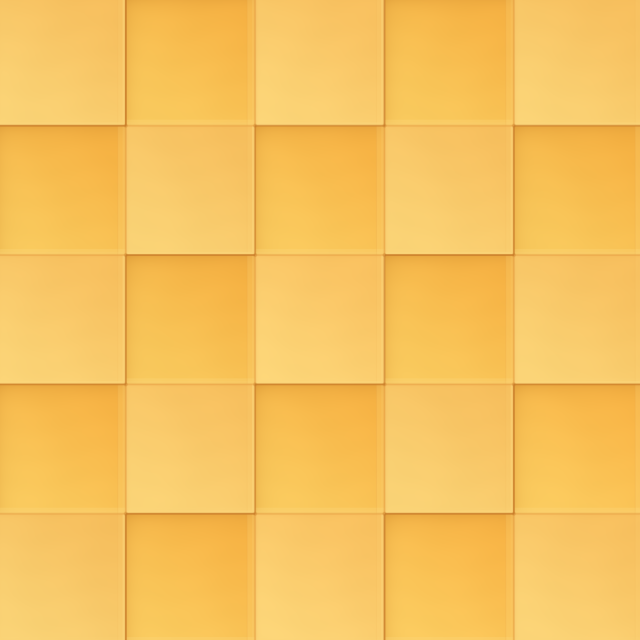
A WebGL 1 fragment shader for this pattern:

```glsl
precision highp float;
// Checkerboard of amber squares, alternately raised and sunken, on a five by five grid.
// Each square has a diagonal gradient; seams, glossy rims and soft shadows come from
// the distances to its four edges, with slight hashed differences between squares.

uniform vec2 u_resolution;

const float PITCH = 0.2021;
const vec2 GRID_ORIGIN = vec2(-0.0055, -0.0048);
const float SEAM_HALF_WIDTH = 0.0014;
const float RIM_WIDTH = 0.0050;
const float BAND_WIDTH = 0.0125;
const float SHADOW_LENGTH = 0.0130;
const float TONE_VARIATION = 0.012;
const float GRAIN = 0.004;

const vec3 RAISED_LIGHT = vec3(0.985, 0.835, 0.470);
const vec3 RAISED_DEEP = vec3(0.970, 0.748, 0.365);
const vec3 SUNKEN_LIGHT = vec3(0.982, 0.802, 0.378);
const vec3 SUNKEN_DEEP = vec3(0.970, 0.698, 0.262);
const vec3 GLOSS = vec3(0.990, 0.855, 0.500);
const vec3 SHADOW = vec3(0.840, 0.580, 0.200);
const vec3 SEAM_DARK = vec3(0.790, 0.490, 0.160);
const vec3 SEAM_SOFT = vec3(0.900, 0.620, 0.260);

float hash(vec2 p) {
  return fract(sin(dot(p, vec2(127.1, 311.7))) * 4375.85);
}

// Soft stripe of the given half width around distance zero
float stripe(float d, float halfWidth, float blur) {
  return 1.0 - smoothstep(halfWidth - blur, halfWidth + blur, abs(d));
}

// Layered sines: faint brushed tone across the whole surface
float brushed(vec2 p) {
  return sin(p.x * 61.0 + 2.0 * sin(p.y * 17.0)) * 0.6
       + sin(p.y * 143.0 + 1.5 * sin(p.x * 29.0)) * 0.4;
}

void main() {
  vec2 p = gl_FragCoord.xy / u_resolution;
  float pixel = 1.0 / min(u_resolution.x, u_resolution.y);
  float blur = max(0.0011, 0.6 * pixel);

  // Cell, its height, and distances to its edges
  vec2 grid = (p - GRID_ORIGIN) / PITCH;
  vec2 cell = floor(grid);
  vec2 local = fract(grid);
  float raised = 1.0 - mod(cell.x + cell.y, 2.0);
  vec2 low = local * PITCH;            // left, bottom
  vec2 high = (1.0 - local) * PITCH;   // right, top

  // Face gradient, deepest at the upper right
  float slope = smoothstep(-0.05, 1.05, dot(local, vec2(0.42, 0.58)));
  vec3 sunkenFace = mix(SUNKEN_LIGHT, SUNKEN_DEEP, slope);
  vec3 raisedFace = mix(RAISED_LIGHT, RAISED_DEEP, slope);
  vec3 color = mix(sunkenFace, raisedFace, raised);
  color += (hash(cell) - 0.5) * TONE_VARIATION + brushed(p) * GRAIN;

  // Shadows from raised neighbours to the left and above
  float shade = 0.32 * exp(-low.x / SHADOW_LENGTH)
              + 0.48 * exp(-high.y / SHADOW_LENGTH);
  color = mix(color, SHADOW, shade * (1.0 - raised));

  // Translucent bands along the right and bottom, with a hairline
  float rightBand = stripe(high.x, BAND_WIDTH, blur);
  float bottomBand = stripe(low.y, BAND_WIDTH * 0.75, blur);
  color = mix(color, GLOSS, rightBand * mix(0.20, 0.10, raised));
  color = mix(color, GLOSS, bottomBand * mix(0.28, 0.10, raised));
  float hairline = stripe(high.x - BAND_WIDTH, 0.0008, blur);
  color = mix(color, SEAM_SOFT, hairline * mix(0.18, 0.08, raised));

  // Bright rims on the lit lips of raised squares
  float rim = max(stripe(high.x, RIM_WIDTH, blur), stripe(low.y, RIM_WIDTH, blur));
  color = mix(color, GLOSS, rim * mix(0.18, 0.55, raised));

  // Seams are dark where the square to the left or above is raised
  vec2 nearLow = step(low, high);
  float leftRaised = mix(raised, 1.0 - raised, nearLow.x);
  float upperRaised = mix(1.0 - raised, raised, nearLow.y);
  vec2 seamId = cell + 1.0 - nearLow;
  float wearX = mix(0.60, 0.90, hash(vec2(seamId.x, cell.y) + 7.0));
  float wearY = mix(0.65, 0.85, hash(vec2(cell.x, seamId.y) + 19.0));
  vec2 seam = min(low, high);
  float lineX = stripe(seam.x, SEAM_HALF_WIDTH, blur);
  float lineY = stripe(seam.y, SEAM_HALF_WIDTH, blur);
  float haloX = 0.25 * exp(-seam.x / 0.0025);
  float haloY = 0.22 * exp(-seam.y / 0.0025);
  color = mix(color, SEAM_SOFT, max(haloX, haloY));
  color = mix(color, mix(SEAM_SOFT, SEAM_DARK, leftRaised),
              lineX * mix(0.50, wearX, leftRaised));
  color = mix(color, mix(SEAM_SOFT, SEAM_DARK, upperRaised),
              lineY * mix(0.45, wearY, upperRaised));

  // Small dark notch where four squares meet
  float notch = 1.0 - smoothstep(0.0010, 0.0045, length(seam));
  color = mix(color, SEAM_DARK, notch * 0.45);

  gl_FragColor = vec4(clamp(color, 0.0, 1.0), 1.0);
}
```
